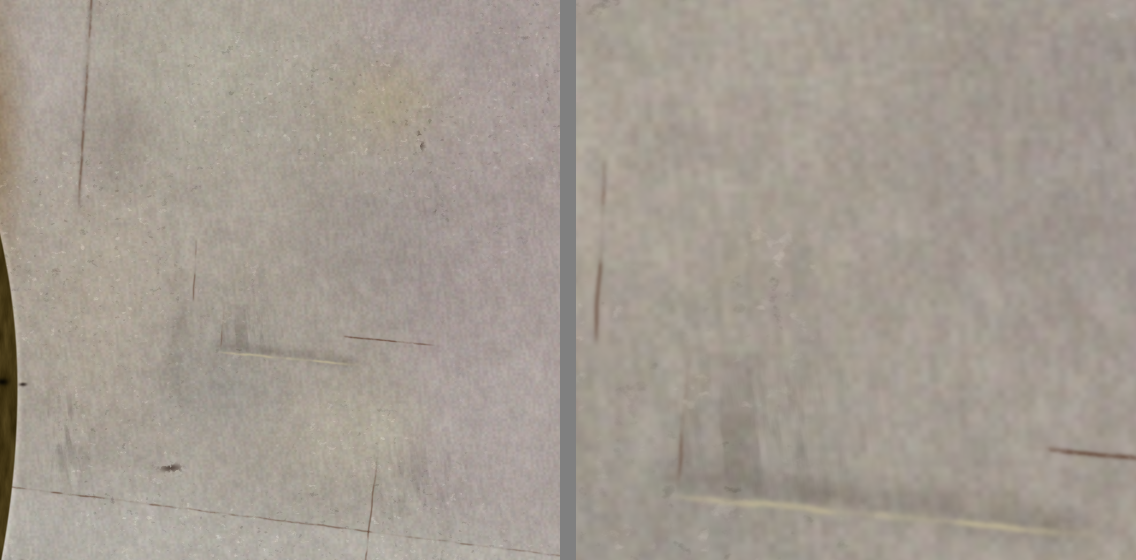
Left: the whole. Right: its middle third, enlarged.
Write a WebGL 2 fragment shader that draws this texture.

```glsl
#version 300 es
precision highp float;

uniform vec2 u_resolution;
out vec4 outColor;

float hash(vec2 cell) {
    vec3 q = fract(vec3(cell.xyx) * vec3(0.1031, 0.1030, 0.0973));
    q += dot(q, q.yzx + 33.33);
    return fract((q.x + q.y) * q.z);
}

float noise(vec2 p) {
    vec2 cell = floor(p), f = fract(p);
    f = f * f * (3.0 - 2.0 * f);
    return mix(mix(hash(cell), hash(cell + vec2(1, 0)), f.x),
               mix(hash(cell + vec2(0, 1)), hash(cell + vec2(1, 1)), f.x), f.y);
}

float fbm(vec2 p) {
    float sum = 0.0, amplitude = 0.5;
    for (int i = 0; i < 5; i++) {
        sum += amplitude * noise(p);
        p = mat2(1.6, 1.2, -1.2, 1.6) * p + 17.3;
        amplitude *= 0.5;
    }
    return sum;
}

// Soft elliptical patch
float spot(vec2 p, vec2 center, vec2 radius) {
    vec2 d = (p - center) / radius;
    return exp(-dot(d, d));
}

void stain(inout vec3 color, vec2 p, vec2 center, vec2 radius, vec3 tint) {
    color = mix(color, tint, 0.75 * spot(p, center, radius));
}

// Soft line from a to b that fades toward both ends
float stroke(vec2 p, vec2 a, vec2 b, float width) {
    vec2 ab = b - a;
    float along = dot(p - a, ab) / dot(ab, ab);
    float d = length(p - a - ab * clamp(along, 0.0, 1.0)) / width;
    return exp(-d * d) * smoothstep(-0.05, 0.15, along) * smoothstep(1.05, 0.85, along);
}

void main() {
    vec2 p = gl_FragCoord.xy / u_resolution;
    float pixel = 1.0 / u_resolution.y;
    vec2 w = p + 0.07 * (vec2(fbm(p * 6.0), fbm(p * 6.0 + 40.0)) - 0.48);

    // Broad stains
    vec3 color = vec3(0.648, 0.615, 0.572);
    color = mix(color, vec3(0.650, 0.606, 0.592), smoothstep(0.68, 0.82, w.x + 0.1 * w.y));
    color = mix(color, vec3(0.682, 0.664, 0.632), smoothstep(0.32, 0.05, w.y + 0.12 * w.x));
    stain(color, w, vec2(0.36, 0.86), vec2(0.20, 0.16), vec3(0.682, 0.665, 0.612));
    stain(color, w, vec2(0.70, 0.80), vec2(0.09, 0.08), vec3(0.665, 0.622, 0.510));
    stain(color, w, vec2(0.67, 0.56), vec2(0.14, 0.16), vec3(0.595, 0.560, 0.540));
    stain(color, w, vec2(0.38, 0.32), vec2(0.14, 0.11), vec3(0.605, 0.588, 0.562));
    stain(color, w, vec2(0.64, 0.24), vec2(0.12, 0.08), vec3(0.685, 0.658, 0.595));
    stain(color, w, vec2(0.18, 0.48), vec2(0.12, 0.20), vec3(0.682, 0.642, 0.585));
    stain(color, w, vec2(0.92, 0.24), vec2(0.14, 0.12), vec3(0.690, 0.655, 0.640));
    stain(color, w, vec2(0.07, 0.88), vec2(0.09, 0.20), vec3(0.695, 0.658, 0.640));
    stain(color, w, vec2(0.21, 0.74), vec2(0.06, 0.10), vec3(0.605, 0.565, 0.530));
    stain(color, p, vec2(-0.01, 0.75), vec2(0.045, 0.22), vec3(0.550, 0.460, 0.350));

    // Mottling, fibres and fine grain
    vec2 slanted = vec2(p.x + 0.12 * p.y, p.y);
    float grain = 0.05 * fbm(p * 9.0 + 8.0) + 0.055 * fbm(p * 45.0) - 0.05;
    grain += 0.034 * (noise(slanted * vec2(210.0, 60.0)) - 0.5);
    grain += 0.042 * (noise(p * 220.0) - 0.5);
    vec3 tint = vec3(noise(p * 120.0), noise(p * 120.0 + 71.0), noise(p * 120.0 + 133.0));
    color += grain + 0.022 * (tint - 0.5);

    // Pale and dark flecks
    float flecks = fbm(p * vec2(95.0, 120.0) + 9.0);
    float rough = smoothstep(0.36, 0.62, fbm(p * 5.0 + 60.0));
    color += rough * (0.08 * smoothstep(0.66, 0.84, flecks) - 0.08 * smoothstep(0.30, 0.14, flecks));

    // Scraped shadows
    float scratches = smoothstep(0.38, 0.70, fbm(slanted * vec2(95.0, 22.0) + 30.0));
    float scraped = spot(p, vec2(0.115, 0.22), vec2(0.04, 0.09))
                  + 0.8 * spot(p, vec2(0.45, 0.41), vec2(0.06, 0.04))
                  + 0.5 * spot(p, vec2(0.75, 0.14), vec2(0.12, 0.07));
    float shade = 0.6 * stroke(w, vec2(0.325, 0.52), vec2(0.31, 0.27), 0.016)
                + stroke(p, vec2(0.38, 0.386), vec2(0.65, 0.352), 0.011)
                + 0.7 * stroke(p, vec2(0.167, 1.1), vec2(0.140, 0.62), 0.006);
    color -= 0.10 * scraped * scratches + 0.09 * shade * (0.1 + 1.3 * fbm(p * 40.0));

    // Broken creases and seams
    float thin = max(0.0017, 0.7 * pixel);
    vec2 bent = p + 0.004 * (vec2(fbm(p * 35.0), fbm(p * 35.0 + 20.0)) - 0.48);
    float wear = smoothstep(0.32, 0.68, fbm(p * 40.0 + 5.0));
    float below = 0.133 - 0.125 * p.x - bent.y;
    float crease = (0.8 - 0.3 * p.x) * exp(-pow(below / thin, 2.0))
                 + 0.7 * stroke(bent, vec2(0.170, 1.1), vec2(0.140, 0.62), thin * 1.5)
                 + 0.6 * stroke(bent, vec2(0.351, 0.57), vec2(0.345, 0.46), thin)
                 + 0.6 * stroke(bent, vec2(0.402, 0.46), vec2(0.394, 0.375), thin)
                 + 0.9 * stroke(bent, vec2(0.600, 0.401), vec2(0.775, 0.384), thin)
                 + 0.7 * stroke(bent, vec2(0.676, 0.20), vec2(0.650, -0.02), thin);
    color = mix(color, vec3(0.40, 0.29, 0.23), (0.1 + 0.75 * wear) * min(crease, 1.0));
    float glint = stroke(bent, vec2(0.385, 0.372), vec2(0.65, 0.347), thin * 1.4);
    color = mix(color, vec3(0.74, 0.70, 0.58), 0.8 * glint * (0.3 + 0.7 * wear));
    color += 0.016 * smoothstep(0.0, 0.006, below);

    // Ragged dark nicks
    float nicks = spot(bent, vec2(0.751, 0.750), vec2(0.006, 0.018))
                + 0.8 * spot(bent, vec2(0.785, 0.625), vec2(0.009, 0.007))
                + 0.8 * spot(bent, vec2(0.305, 0.164), vec2(0.018, 0.007));
    nicks *= smoothstep(0.42, 0.65, fbm(p * 110.0));
    color = mix(color, vec3(0.27, 0.21, 0.18), min(nicks, 0.9));

    // Curved left border with a pale rim and dark gap
    float rise = p.y - 0.31;
    float inside = p.x - 0.031 + (rise > 0.0 ? 0.42 : 0.30) * rise * rise;
    color += 0.08 * exp(-pow((inside - 0.003) / 0.005, 2.0)) * smoothstep(0.66, 0.54, p.y);
    vec3 gap = mix(vec3(0.16, 0.12, 0.02), vec3(0.36, 0.30, 0.15), fbm(p * vec2(90.0, 25.0)));
    gap *= 1.0 - 0.8 * spot(p, vec2(0.004, 0.318), vec2(0.010, 0.006));
    float edge = max(0.002, pixel);
    color = mix(gap, color, smoothstep(-edge, edge, inside));
    stain(color, bent, vec2(0.041, 0.313), vec2(0.007, 0.003), vec3(0.10, 0.06, 0.05));

    outColor = vec4(clamp(color, 0.0, 1.0), 1.0);
}
```
